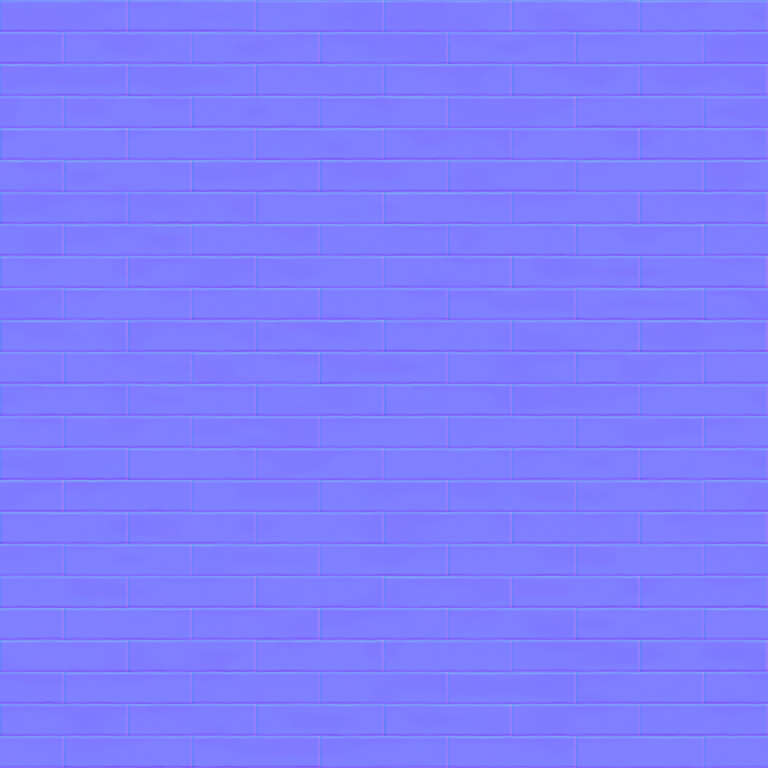
Write a three.js fragment shader that draws this texture map.

```glsl
// Tangent-space normal map of a running-bond brick wall, 6 bricks across and 24 courses up.
varying vec2 vUv;

float hash(vec2 p) {
  p = fract(p * vec2(0.1031, 0.1137));
  p += dot(p, p.yx + 33.33);
  return fract((p.x + p.y) * p.x * 91.7);
}

// Value noise that wraps after a whole number of cells.
float noise(vec2 uv, vec2 cells) {
  vec2 p = uv * cells;
  vec2 i = floor(p);
  vec2 f = fract(p);
  f = f * f * (3.0 - 2.0 * f);
  float a = hash(mod(i, cells));
  float b = hash(mod(i + vec2(1.0, 0.0), cells));
  float c = hash(mod(i + vec2(0.0, 1.0), cells));
  float d = hash(mod(i + vec2(1.0, 1.0), cells));
  return mix(mix(a, b, f.x), mix(c, d, f.x), f.y);
}

// Soft ridge around a line at distance zero.
float ridge(float dist, float width) {
  return exp(-dist * dist / (width * width));
}

void main() {
  // Alternate courses shift by half a brick; lengths are in course heights.
  vec2 grid = vUv * vec2(6.0, 24.0);
  float course = floor(grid.y);
  grid.x += 0.5 * (1.0 - mod(course, 2.0));
  vec2 id = vec2(mod(floor(grid.x), 6.0), course);
  vec2 local = (fract(grid) - 0.5) * vec2(4.0, 1.0);

  // Each brick is laid a little off centre, with wavering edges.
  vec2 jitter = vec2(hash(id + 3.0), hash(id + 17.0)) - 0.5;
  vec2 waver = vec2(noise(vUv, vec2(60.0, 120.0)), noise(vUv + 0.37, vec2(90.0, 72.0))) - 0.5;
  vec2 q = local + jitter * 0.018 + waver * 0.024;

  // Inward distance from each pair of edges, and the side it lies on.
  vec2 inset = vec2(1.965, 0.465) - abs(q);
  vec2 side = sign(q);

  // Worn bevels lean outwards; a faint lip leans back onto the face.
  float wear = 0.7 + 0.6 * noise(vUv + 0.71, vec2(48.0, 96.0));
  vec2 strength = vec2(0.055 + 0.05 * hash(id + side.x * 5.0 + 41.0),
                       0.085 + 0.035 * hash(id + side.y * 7.0 + 59.0));
  vec2 bevel = vec2(ridge(inset.x, 0.037), ridge(inset.y, 0.039));
  vec2 lip = vec2(ridge(inset.x - 0.09, 0.05), ridge(inset.y - 0.09, 0.05));
  vec2 slope = side * (bevel * strength * wear - lip * 0.008);

  // Faces carry a slight tilt, broad undulation and fine grain.
  float face = smoothstep(0.0, 0.08, min(inset.x, inset.y));
  float dip = noise(vUv, vec2(18.0, 48.0)) + 0.35 * local.y + 0.3 * (hash(id + 83.0) - 0.5);
  vec2 undulation = vec2(0.012 * (noise(vUv + 0.19, vec2(24.0, 60.0)) - 0.5),
                         -0.021 * smoothstep(0.45, 0.8, dip));
  vec2 grain = vec2(noise(vUv, vec2(150.0)), noise(vUv + 0.53, vec2(150.0))) - 0.5;
  slope += face * (undulation + jitter * 0.005) + grain * 0.008;

  gl_FragColor = vec4(0.5 + slope, 1.0 - 2.4 * dot(slope, slope), 1.0);
}
```
